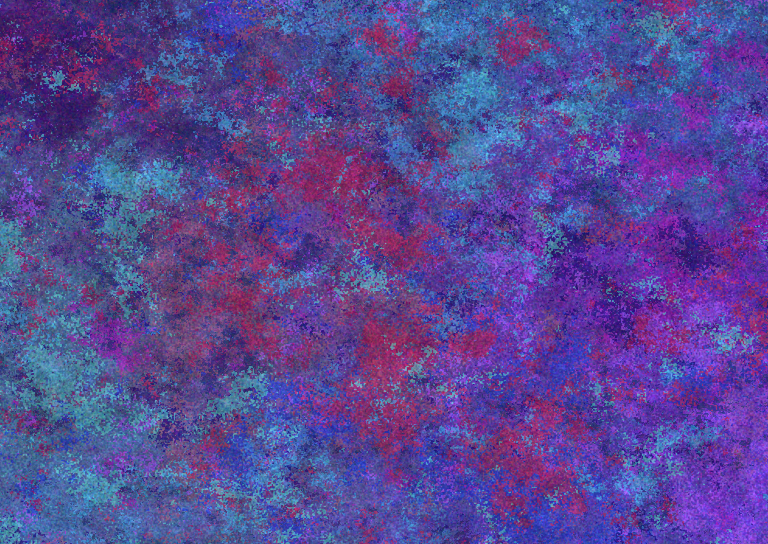
Write a WebGL 2 fragment shader that draws this texture.

```glsl
#version 300 es
precision highp float;

#define PATCH_SCALE 10.5
#define ROUGHNESS 0.82
#define EDGE_SOFTNESS 0.25
#define REST_LEVEL 2.05
#define PATCH_OPACITY 0.66
#define SPECKLE 2.2
#define WARP_AMOUNT 0.09
#define MOTTLE_AMOUNT 0.06
#define GRAIN_SCALE 350.0
#define GRAIN_AMOUNT 0.24
#define CHROMA_GRAIN 0.15

uniform vec2 u_resolution;
out vec4 fragColor;

const int LAYERS = 12;

// Broad ground colours, four columns by three rows from the lower left
const vec3 GROUND[12] = vec3[12](
  vec3(.27, .42, .66), vec3(.34, .33, .60), vec3(.31, .26, .69), vec3(.42, .24, .80),
  vec3(.28, .40, .57), vec3(.40, .26, .49), vec3(.37, .22, .62), vec3(.38, .17, .66),
  vec3(.28, .12, .43), vec3(.28, .27, .53), vec3(.22, .37, .61), vec3(.23, .33, .62));

// Flaked pigments, painted in order
const vec3 PIGMENT[LAYERS] = vec3[LAYERS](
  vec3(.47, .30, .46), vec3(.21, .08, .42), vec3(.16, .24, .74), vec3(.22, .46, .72),
  vec3(.56, .10, .64), vec3(.15, .08, .43), vec3(.50, .28, .80), vec3(.15, .14, .42),
  vec3(.62, .13, .33), vec3(.60, .16, .36), vec3(.31, .64, .70), vec3(.27, .60, .78));

// Where each pigment gathers: centre x, centre y, radius, strength
const vec4 REGION[LAYERS] = vec4[LAYERS](
  vec4(.50, .52, .50, 1.7), vec4(.15, .85, .40, 1.7), vec4(.80, .10, .40, 1.5), vec4(.85, .95, .45, 1.6),
  vec4(1.32, .62, .32, 1.6), vec4(1.20, .45, .28, 1.6), vec4(1.30, .20, .38, 1.7), vec4(.25, .60, .34, 1.5),
  vec4(.66, .64, .32, 1.2), vec4(.70, .25, .36, 1.1), vec4(.14, .38, .34, 1.4), vec4(.98, .86, .38, 1.1));

float hash(ivec2 cell) {
  uvec2 q = uvec2(cell) * uvec2(1597u, 3571u);
  uint h = (q.x ^ (q.y << 11)) + q.y;
  h = (h ^ (h >> 15)) * 73471u;
  h = (h ^ (h >> 13)) * 92821u;
  h ^= h >> 16;
  return float(h & 65535u) / 65535.0;
}

float valueNoise(vec2 p) {
  ivec2 c = ivec2(floor(p));
  vec2 f = fract(p);
  f = f * f * (3.0 - 2.0 * f);
  float low = mix(hash(c), hash(c + ivec2(1, 0)), f.x);
  float high = mix(hash(c + ivec2(0, 1)), hash(c + ivec2(1, 1)), f.x);
  return mix(low, high, f.y);
}

// Rough fractal noise, centred on zero with a spread near one
float crust(vec2 p) {
  float sum = 0.0, weight = 1.0, total = 0.0;
  for (int i = 0; i < 6; i++) {
    sum += weight * (valueNoise(p) - 0.5);
    total += weight;
    weight *= ROUGHNESS;
    p = mat2(1.6, 1.2, -1.2, 1.6) * p + 17.3;
  }
  return sum / total / 0.086;
}

vec3 groundColour(vec2 uv) {
  vec2 g = clamp(uv, 0.0, 0.999) * vec2(3.0, 2.0);
  ivec2 c = ivec2(g);
  vec2 f = smoothstep(0.0, 1.0, fract(g));
  int k = c.y * 4 + c.x;
  return mix(mix(GROUND[k], GROUND[k + 1], f.x),
             mix(GROUND[k + 4], GROUND[k + 5], f.x), f.y);
}

void main() {
  vec2 p = gl_FragCoord.xy / u_resolution.y;
  vec2 uv = gl_FragCoord.xy / u_resolution;
  vec2 flakeSpace = p * vec2(0.85, 1.0) * PATCH_SCALE;

  // Fine grain, shared by the flake edges and the final tone
  vec3 grain = vec3(valueNoise(p * GRAIN_SCALE),
                    valueNoise(p * GRAIN_SCALE + 531.7),
                    valueNoise(p * GRAIN_SCALE + 977.3)) - 0.5;

  // Cloudy ground
  vec2 drift = vec2(crust(flakeSpace * 0.45 + 211.0), crust(flakeSpace * 0.45 + 307.0));
  vec3 colour = groundColour(uv + drift * WARP_AMOUNT);

  // Ragged flakes, denser inside their region
  for (int i = 0; i < LAYERS; i++) {
    vec4 region = REGION[i];
    vec2 d = (p + drift * 0.06 - region.xy) / region.z;
    float level = REST_LEVEL - region.w * exp(-dot(d, d));
    float height = crust(flakeSpace + float(i) * vec2(41.3, 67.9)) + SPECKLE * grain[i % 3];
    float cover = smoothstep(level - EDGE_SOFTNESS, level + EDGE_SOFTNESS, height);
    colour = mix(colour, PIGMENT[i], cover * PATCH_OPACITY);
  }

  // Mottling and speckle
  colour *= 1.0 + MOTTLE_AMOUNT * crust(flakeSpace * 2.0 + 401.0);
  colour *= 1.0 + GRAIN_AMOUNT * (grain.x + grain.y);
  colour += CHROMA_GRAIN * (grain - dot(grain, vec3(1.0 / 3.0)));
  fragColor = vec4(clamp(colour, 0.0, 1.0), 1.0);
}
```
